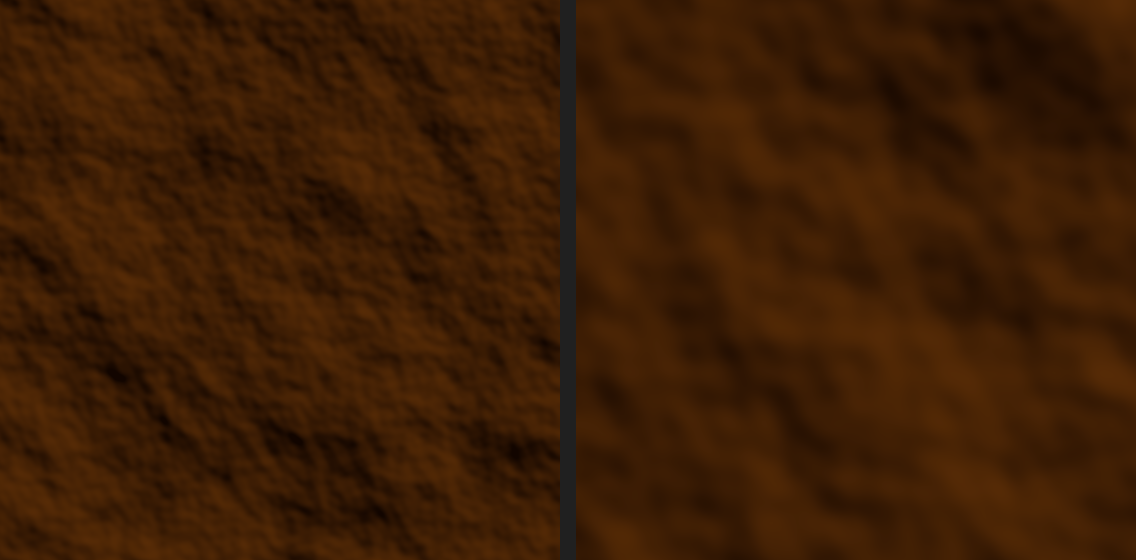
Left: the whole. Right: its middle third, enlarged.
This texture is drawn by a WebGL 1 fragment shader. Its source:

```glsl
precision highp float;
// Dark brown weathered rock or hide, lit from one side. Layered gradient noise
// forms a height field; its slope across the grain gives soft diagonal ridges,
// with hollows that fall off a little deeper than the crests brighten.

uniform vec2 u_resolution;

mat2 rotation(float angle) {
  float c = cos(angle), s = sin(angle);
  return mat2(c, s, -s, c);
}

// Random unit gradient of a lattice corner, projected on the offset from it.
float cornerRamp(vec2 corner, vec2 offset) {
  float angle = 6.2832 * fract(sin(dot(corner, vec2(127.1, 311.7))) * 43758.55);
  return dot(vec2(cos(angle), sin(angle)), offset);
}

float gradientNoise(vec2 p) {
  vec2 cell = floor(p);
  vec2 f = p - cell;
  vec2 blend = f * f * f * (f * (f * 6.0 - 15.0) + 10.0);
  vec2 e = vec2(1.0, 0.0);
  float low = mix(cornerRamp(cell, f), cornerRamp(cell + e.xy, f - e.xy), blend.x);
  float high = mix(cornerRamp(cell + e.yx, f - e.yx),
                   cornerRamp(cell + e.xx, f - e.xx), blend.x);
  return mix(low, high, blend.y);
}

// Five octaves, each turned so that the lattices do not line up.
float height(vec2 p) {
  mat2 turn = rotation(0.9);
  float sum = 0.0;
  float amplitude = 0.333;
  p *= 3.0;
  for (int i = 0; i < 5; i++) {
    sum += amplitude * gradientNoise(p);
    p = turn * p * 2.03 + vec2(17.3, 5.9);
    amplitude *= 0.48;
  }
  return sum;
}

void main() {
  vec2 uv = gl_FragCoord.xy / u_resolution.y;

  // Grain axes: x runs along the falling diagonal, y across it.
  vec2 grain = rotation(0.66) * uv * vec2(0.85, 1.0) + vec2(3.7, 8.2);

  // A wide difference softens the finest octave.
  vec2 reach = vec2(0.0, 0.005);
  float slope = (height(grain + reach) - height(grain - reach)) / (2.0 * reach.y);

  // Slightly curved response: longer dark tail, gently compressed highlights.
  float light = 0.585 + 0.25 * slope - 0.016 * slope * slope;
  vec3 hollow = vec3(0.16, 0.07, 0.008);
  vec3 crest = vec3(0.30, 0.147, 0.02);
  vec3 color = mix(hollow, crest, clamp(light, -0.65, 1.4));
  gl_FragColor = vec4(max(color, 0.0), 1.0);
}
```
